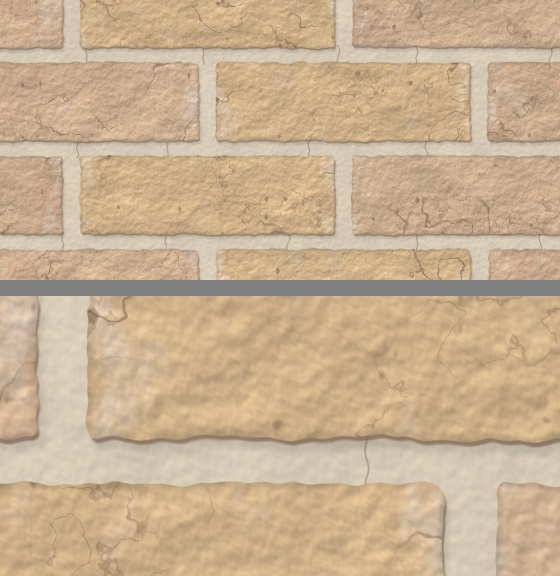
Top, the full canvas; bottom, a detail of the centre.
Give the GLSL for this texture, as a Shadertoy shader.

```glsl
// Weathered ochre and pink brick wall in running bond with pale sandy mortar.
// Rounded-box distances warped by gradient noise give the ragged bricks;
// fbm relief, noise-contour creases and joint shadows add the wear.

const vec2 PITCH = vec2(0.971, 0.3333);   // brick plus joint, in canvas heights
const vec2 ORIGIN = vec2(0.255, 0.137);   // crossing of joint centre lines
const vec2 JOINT = vec2(0.063, 0.054);    // head and bed joint widths
const vec2 TO_LIGHT = vec2(-0.003, 0.006);

const vec3 OCHRE = vec3(0.79, 0.675, 0.515);
const vec3 PINK = vec3(0.79, 0.675, 0.57);
const vec3 BLUSH = vec3(0.77, 0.61, 0.53);
const vec3 LIME = vec3(0.86, 0.79, 0.72);
const vec3 MORTAR = vec3(0.84, 0.795, 0.715);
const vec3 CREVICE = vec3(0.46, 0.36, 0.28);

float hash(vec2 p) {
    vec3 h = fract(p.xyx * 0.1031);
    h += dot(h, h.yzx + 33.33);
    return fract((h.x + h.y) * h.z);
}

float cornerSlope(vec2 cell, vec2 offset) {
    float angle = 6.2832 * hash(cell);
    return dot(vec2(cos(angle), sin(angle)), offset);
}

// Gradient noise, roughly -1 to 1
float noise(vec2 p) {
    vec2 i = floor(p), f = p - i;
    vec2 u = f * f * f * (f * (f * 6.0 - 15.0) + 10.0);
    vec2 e = vec2(1.0, 0.0);
    float low = mix(cornerSlope(i, f), cornerSlope(i + e, f - e), u.x);
    float high = mix(cornerSlope(i + e.yx, f - e.yx), cornerSlope(i + 1.0, f - 1.0), u.x);
    return 1.4 * mix(low, high, u.y);
}

float fbm(vec2 p) {
    float sum = 0.0, gain = 0.5;
    for (int i = 0; i < 5; i++) {
        sum += gain * noise(p);
        p = mat2(1.6, 1.2, -1.2, 1.6) * p + 17.3;
        gain *= 0.5;
    }
    return sum;
}

// Signed distance to the nearest brick; also its id and centred coordinates
float brickDistance(vec2 p, out vec2 id, out vec2 local) {
    vec2 g = p - ORIGIN;
    id.y = floor(g.y / PITCH.y);
    g.x -= 0.5 * PITCH.x * mod(id.y, 2.0);
    id.x = floor(g.x / PITCH.x);
    local = g - (id + 0.5) * PITCH;
    vec2 ragged = 0.005 * vec2(noise(p * 13.0), noise(p * 11.0 + 40.0))
                + 0.004 * vec2(noise(p * 42.0 + 7.0), noise(p * 38.0 + 90.0));
    vec2 halfSize = 0.5 * (PITCH - JOINT) - 0.004 * (hash(id + 60.0) - 0.5);
    float radius = 0.012;
    vec2 d = abs(local + ragged) - halfSize + radius;
    return length(max(d, 0.0)) + min(max(d.x, d.y), 0.0) - radius;
}

// Thin wandering lines along noise contours, present only in patches
float creases(vec2 p, float scale, float px) {
    vec2 bent = p * scale + 0.8 * vec2(fbm(p * scale), fbm(p * scale + 31.0));
    float line = 1.0 - smoothstep(0.0, 0.035 + scale * px * 0.8, abs(noise(bent)));
    return line * smoothstep(0.05, 0.45, noise(p * 4.5 + scale));
}

float relief(vec2 p) {
    return fbm(p * vec2(8.0, 11.0)) + 0.35 * fbm(p * 45.0);
}

vec3 brickColor(vec2 p, vec2 id, vec2 local, float d, float px) {
    vec2 s = p + 9.0 * vec2(hash(id), hash(id + 20.0));
    float pinkness = mix(0.1, 0.85, mod(id.x, 2.0));
    vec3 color = mix(OCHRE, PINK, pinkness) * (0.97 + 0.06 * hash(id + 5.0));

    // Fired stains and lime bloom, strongest near the short ends
    color = mix(color, BLUSH, pinkness * 0.75 * smoothstep(0.0, 0.6, fbm(s * vec2(5.0, 3.5))));
    float ends = smoothstep(0.34, 0.45, abs(local.x));
    float bloom = smoothstep(0.0, 0.4, fbm(s * vec2(14.0, 7.0)) + 0.25 * ends - 0.12);
    color = mix(color, LIME, bloom * (0.3 + 0.4 * ends));

    // Rough lit surface, creases and small pits
    float slope = relief(s) - relief(s + TO_LIGHT);
    color *= 1.0 + 0.10 * fbm(s * 6.0) + 0.55 * clamp(slope, -0.3, 0.3);
    float crack = max(creases(s, 6.0, px), 0.6 * creases(s, 15.0, px));
    color = mix(color, CREVICE, 0.55 * crack);
    color = mix(color, CREVICE, 0.5 * smoothstep(0.62, 0.8, noise(s * 32.0)));
    return color * mix(0.9, 1.0, smoothstep(0.0, 0.012, -d));
}

// Hairline cracks crossing the bed joints
float jointCracks(vec2 p, float px) {
    float bed = floor((p.y - ORIGIN.y) / PITCH.y + 0.5);
    float slot = floor(p.x / 0.45);
    float centre = (slot + 0.25 + 0.5 * hash(vec2(slot, bed + 30.0))) * 0.45;
    float away = abs(p.x - centre - 0.012 * noise(vec2(p.y * 30.0, slot)));
    float inBed = step(abs(p.y - ORIGIN.y - bed * PITCH.y), 0.035);
    return inBed * (1.0 - smoothstep(0.0, 0.001 + px, away));
}

vec3 mortarColor(vec2 p, float px) {
    float grain = fbm(p * 55.0) - fbm((p + TO_LIGHT) * 55.0);
    vec3 color = MORTAR * (1.0 + 0.07 * fbm(p * 9.0) + 0.09 * grain);
    return mix(color, CREVICE, 0.4 * jointCracks(p, px));
}

void mainImage(out vec4 fragColor, in vec2 fragCoord) {
    float px = 1.0 / iResolution.y;
    vec2 p = fragCoord * px;
    vec2 id, local, otherId, otherLocal;
    float d = brickDistance(p, id, local);

    // Bricks cast a crisp dark line and a faint soft shade onto the mortar
    float nearCaster = brickDistance(p + TO_LIGHT, otherId, otherLocal);
    float farCaster = brickDistance(p + 2.5 * TO_LIGHT, otherId, otherLocal);
    vec3 mortar = mortarColor(p, px);
    mortar *= 1.0 - 0.10 * smoothstep(0.008, -0.008, farCaster);
    mortar = mix(mortar, CREVICE, 0.65 * smoothstep(px, -px - 0.002, nearCaster));

    vec3 brick = brickColor(p, id, local, d, px);
    fragColor = vec4(mix(brick, mortar, smoothstep(-px, px, d)), 1.0);
}
```
